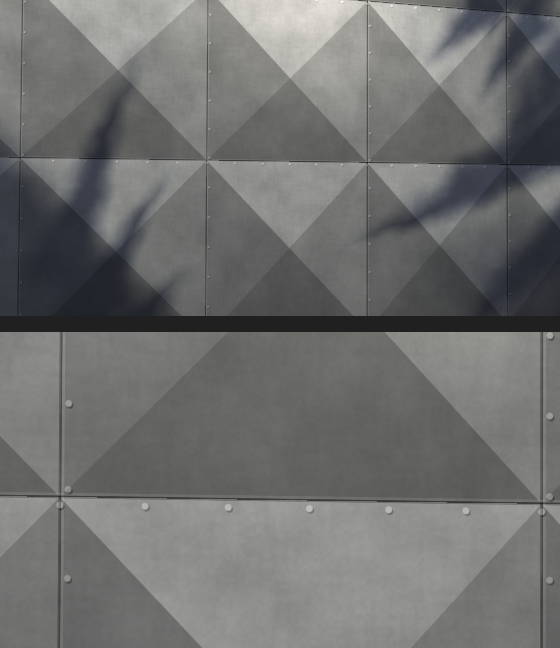
Top: the whole. Bottom: its middle third, enlarged.
A WebGL 2 fragment shader for this texture:

```glsl
#version 300 es
precision highp float;
// Riveted concrete panels split into four-tone triangles, seen at a slant under soft leaf shadows.
uniform vec2 u_resolution;
out vec4 fragColor;

#define RIVETS_PER_SIDE 6.0
#define RIVET_RADIUS 0.0036
#define RIVET_OFFSET 0.0085
#define SEAM_HALF_WIDTH 0.0012
#define TONE_TOP 0.595
#define TONE_LEFT 0.435
#define TONE_RIGHT 0.495
#define TONE_BOTTOM 0.38
#define GRAIN 0.15
#define SHADOW_TINT vec3(0.42, 0.45, 0.54)
#define SUN_CENTER vec2(0.98, 1.0)

float hash(vec2 p) {
  vec3 q = fract(p.xyx * vec3(0.1031, 0.1030, 0.0973));
  q += dot(q, q.yzx + 33.33);
  return fract((q.x + q.y) * q.z);
}

float noise(vec2 p) {
  vec2 i = floor(p), f = fract(p);
  f = f * f * (3.0 - 2.0 * f);
  return mix(mix(hash(i), hash(i + vec2(1, 0)), f.x),
             mix(hash(i + vec2(0, 1)), hash(i + vec2(1, 1)), f.x), f.y);
}

float fbm(vec2 p) {
  float sum = 0.0, amplitude = 0.5;
  for (int i = 0; i < 4; i++) {
    sum += amplitude * noise(p);
    p = p * 2.03 + 17.1;
    amplitude *= 0.5;
  }
  return sum;
}

// Lit fraction behind three soft tapered leaves, nearly parallel, each shorter than the last.
float leafRow(vec2 p, vec2 base, vec2 gap, float angle, float turn, float reach, float width) {
  float lit = 1.0;
  for (int i = 0; i < 3; i++) {
    float k = float(i), a = angle + turn * k;
    vec2 dir = vec2(cos(a), sin(a)), q = p - base - gap * k;
    float t = dot(q, dir) / (reach / (1.0 + 0.35 * k));
    float side = abs(q.x * dir.y - q.y * dir.x) - width * (1.0 - t);
    float leaf = smoothstep(0.045, -0.04, side);
    lit *= 1.0 - leaf * smoothstep(-0.15, 0.1, t) * smoothstep(1.2, 0.75, t);
  }
  return lit;
}

float leafShadow(vec2 p) {
  vec2 w = p + 0.09 * (vec2(fbm(p * 6.0), fbm(p * 6.0 + 40.0)) - 0.47);
  float lit = leafRow(w, vec2(0.16, 0.07), vec2(0.06, -0.14), 1.23, -0.18, 0.78, 0.085);
  lit *= leafRow(w, vec2(1.85, 0.61), vec2(0.05, -0.28), 3.62, 0.20, 0.80, 0.115);
  lit *= leafRow(w, vec2(1.85, 0.88), vec2(-0.13, 0.10), 4.02, 0.02, 0.44, 0.080);
  lit *= leafRow(w, vec2(1.55, 1.08), vec2(0.10, 0.02), 4.11, 0.05, 0.34, 0.060);
  // Dense foliage over the lower corners and the right side.
  lit *= 1.0 - 0.85 * smoothstep(0.62, 0.38, w.x + 0.9 * w.y);
  lit *= 1.0 - 0.75 * smoothstep(1.2, 1.7, w.x) * smoothstep(0.42, 0.08, w.y);
  lit *= 1.0 - 0.60 * smoothstep(1.52, 1.68, w.x) * smoothstep(0.43, 0.53, w.y) * smoothstep(0.9, 0.72, w.y);
  return 1.0 - lit;
}

// Light cap minus a dark rim on its lower right.
float rivet(vec2 q, float px) {
  float cap = smoothstep(px, -px, length(q) - RIVET_RADIUS);
  float rim = smoothstep(px, -px, length(q - vec2(0.0015, -0.002)) - RIVET_RADIUS);
  return 0.15 * cap - 0.13 * rim * (1.0 - cap);
}

// Dark joint with a light lip beside it.
float seam(float d, float px) {
  float joint = smoothstep(px, -px * 0.3, abs(d) - SEAM_HALF_WIDTH);
  float lip = smoothstep(px, -px * 0.3, abs(d - 0.003) - SEAM_HALF_WIDTH);
  return 0.06 * lip * (1.0 - joint) - 0.14 * joint;
}

void main() {
  vec2 p = gl_FragCoord.xy / u_resolution.y;
  float px = 0.8 / u_resolution.y;

  // Slanted wall: panel coordinates and the local panel size.
  float x = p.x + 0.0035 - 0.016 * (p.y - 0.5) * (1.0 - 0.8 * p.x);
  float depth = 0.6435 - 0.0809 * x;
  float rise = p.y - 0.502 + 0.0143 * p.x;
  vec2 size = vec2(depth * depth / 0.638, 0.588 - 0.0665 * p.x);
  size.y *= rise < 0.0 ? 1.04 : 1.0;
  vec2 uv = vec2((x - 0.0671) / depth, rise / size.y);
  vec2 panel = floor(uv), f = uv - panel;

  // Four triangles meeting at the panel centre.
  float edge = px / size.y * 1.5;
  float lower = smoothstep(-edge, edge, f.x - f.y);
  float right = smoothstep(-edge, edge, f.x + f.y - 1.0);
  float tone = mix(mix(TONE_LEFT, TONE_TOP, right), mix(TONE_BOTTOM, TONE_RIGHT, right), lower);
  tone *= 0.98 + 0.04 * hash(panel + 9.0);

  // Cloudy concrete with a faint brushed grain.
  float wear = fbm(uv * 7.0 + 30.0) - 0.47;
  float streaks = noise(uv * vec2(20.0, 80.0) + 50.0) + noise(uv * vec2(80.0, 20.0) + 90.0) - 1.0;
  tone *= 1.0 + GRAIN * (1.5 * wear + 0.2 * streaks + 0.25 * (noise(uv * 150.0 + 70.0) - 0.5));

  // Joints and rivets, measured in canvas units.
  vec2 d = (uv - round(uv)) * size;
  vec2 steps = uv - vec2(0.0, 0.015);
  vec2 r = (fract(steps * RIVETS_PER_SIDE + 0.5) - 0.5) * size / RIVETS_PER_SIDE;
  tone += seam(d.x, px) + seam(d.y, px);
  tone += rivet(vec2(d.x - RIVET_OFFSET, r.y), px) + rivet(vec2(r.x, d.y + RIVET_OFFSET), px);

  // Sunlight from above, then the cool leaf shadows.
  vec2 toSun = p - SUN_CENTER;
  float sun = 0.82 + 0.30 * p.y + 0.31 * exp(-dot(toSun, toSun) / 0.12);
  vec3 warmth = mix(vec3(0.99, 1.0, 0.985), vec3(1.0, 0.99, 0.955), smoothstep(0.9, 1.4, sun));
  vec3 color = max(tone, 0.04) * sun * warmth * mix(vec3(1.0), SHADOW_TINT, leafShadow(p));
  fragColor = vec4(clamp(color, 0.0, 1.0), 1.0);
}
```
